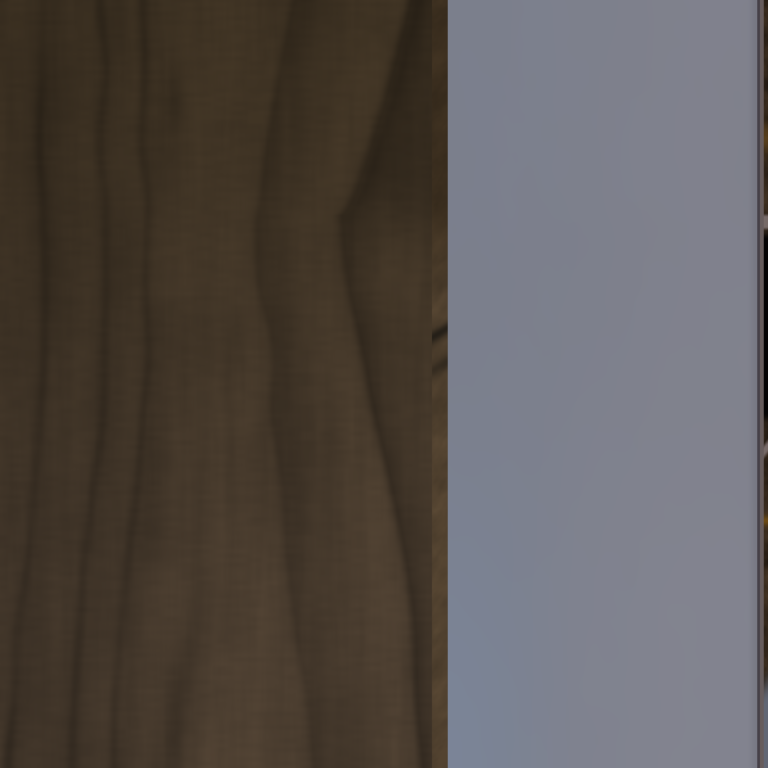
A Shadertoy shader for this texture:

```glsl
float hash(vec2 p) {
    vec3 q = fract(vec3(p.xyx) * 0.1031);
    q += dot(q, q.yzx + 33.33);
    return fract((q.x + q.y) * q.z);
}

float noise(vec2 p) {
    vec2 i = floor(p), f = fract(p);
    f = f * f * (3.0 - 2.0 * f);
    return mix(mix(hash(i), hash(i + vec2(1, 0)), f.x),
               mix(hash(i + vec2(0, 1)), hash(i + vec2(1, 1)), f.x), f.y);
}

float fbm(vec2 p) {
    float sum = 0.0, amp = 0.5;
    for (int i = 0; i < 4; i++) {
        sum += amp * noise(p);
        p = p * 2.03 + 17.0;
        amp *= 0.5;
    }
    return sum;
}

float bump(float d, float width) {
    return exp(-d * d / (width * width));
}

// Soft window that is 1 between a and b
float band(float v, float a, float b, float soft) {
    return smoothstep(a - soft, a + soft, v) * (1.0 - smoothstep(b - soft, b + soft, v));
}

// Grain line that is crisp on its inner side and fades out to the right
float grainEdge(float d, float tail) {
    return d < 0.0 ? bump(d, 0.008) : exp(-d / tail);
}

// Kinked seam of the right grain; t runs downward
float seamPath(float t) {
    float s = max((t - 0.28) / 0.72, 0.0);
    float lower = 0.104 * mix(s, smoothstep(0.0, 0.75, s), 0.6);
    return 0.447 + 0.088 * pow(max(1.0 - t / 0.28, 0.0), 0.7) + lower;
}

vec3 wood(float x, float t) {
    float wobble = 0.012 * (noise(vec2(x * 9.0, t * 11.0)) - 0.5);
    float xw = x + wobble;
    vec3 col = mix(vec3(0.235, 0.19, 0.132), vec3(0.276, 0.226, 0.175), smoothstep(0.0, 0.9, t));
    col *= mix(0.93, 1.03, smoothstep(0.0, 0.3, x));

    // Straight grains on the left, drifting outward near the bottom
    float drift = 0.045 * smoothstep(0.48, 1.0, t);
    float dark = 0.0;
    for (int i = 0; i < 3; i++) {
        float k = float(i);
        float d = xw + drift - 0.056 - 0.079 * k + 0.012 * k * step(1.5, k);
        float strength = 0.35 + 0.65 * noise(vec2(k * 7.3, t * 6.0 + k));
        dark += strength * (0.17 * bump(d, 0.007) + 0.09 * bump(d - 0.01, 0.024));
    }
    dark += 0.15 * bump(xw - 0.26 + 0.17 * (t - 0.78), 0.018) * smoothstep(0.7, 0.9, t);
    dark += 0.14 * bump(x - 0.228, 0.012) * bump(t - 0.13, 0.04);

    // Bent middle grain
    float middle = xw - 0.336 - 0.17 * max(0.29 - t, 0.0) - 0.105 * max(t - 0.29, 0.0);
    dark += mix(0.19, 0.15, t) * grainEdge(middle, 0.055);

    // Kinked right grain, with shade behind its upper half
    float seam = x + 0.4 * wobble - seamPath(t);
    dark += 0.27 * grainEdge(seam, 0.02) * (0.75 + 0.25 * smoothstep(0.25, 0.5, abs(t - 0.3) + 0.2));
    dark += 0.16 * smoothstep(-0.004, 0.012, seam) * (1.0 - smoothstep(0.22, 0.36, t));

    // Pale patches
    float pale = 0.09 * bump(seam + 0.04, 0.035);
    pale += 0.09 * bump(x - 0.31, 0.065) * smoothstep(0.55, 0.8, t);
    pale += 0.07 * bump(x - 0.52, 0.035) * bump(t - 0.38, 0.08);
    col *= (1.0 - dark) * (1.0 + pale);

    // Fibres, blotches and faint cross marks
    col *= 1.0 + 0.13 * (fbm(vec2(x * 70.0, t * 6.0)) - 0.47);
    col *= 1.0 + 0.16 * (fbm(vec2(x * 14.0, t * 9.0) + 5.0) - 0.47);
    return col * (1.0 + 0.05 * (noise(vec2(x * 45.0, t * 170.0)) - 0.5));
}

vec3 sideStrip(float x, float t) {
    float slant = t + 0.6 * (x - 0.573);
    vec3 col = mix(vec3(0.23, 0.18, 0.12), vec3(0.31, 0.25, 0.18), smoothstep(0.25, 0.42, t));
    col *= 0.82 + 0.38 * fbm(vec2(x * 40.0, slant * 38.0));
    float knots = 0.75 * bump(slant - 0.433, 0.009) + 0.45 * bump(slant - 0.477, 0.01);
    return mix(col, vec3(0.09, 0.08, 0.065), knots);
}

vec3 panel(float x, float t) {
    vec3 col = mix(vec3(0.482, 0.498, 0.55), vec3(0.5, 0.505, 0.55), smoothstep(0.6, 0.95, x));
    float blue = smoothstep(0.4, 1.0, t) * (1.0 - smoothstep(0.58, 0.78, x));
    col = mix(col, vec3(0.465, 0.51, 0.59), 0.75 * blue);
    col += vec3(0.01) * smoothstep(0.3, 0.9, t + 0.4 * (x - 0.8));
    col += 0.008 * (fbm(vec2(x * 9.0, t * 5.0)) - 0.47);
    return mix(col, vec3(0.4, 0.4, 0.44), 0.35 * smoothstep(0.972, 0.986, x));
}

// Sliver of cluttered dark background on the far right
vec3 sliver(float x, float t) {
    vec3 col = vec3(0.21, 0.16, 0.11) * (0.4 + 1.2 * fbm(vec2(x * 60.0, t * 45.0)));
    col = mix(col, vec3(0.025, 0.02, 0.02), band(t, 0.305, 0.545, 0.008));
    col = mix(col, vec3(0.42, 0.29, 0.08), bump(t - 0.18, 0.02) * 0.5 + bump(t - 0.678, 0.007));
    float slant = t + 1.2 * (x - 0.995);
    col = mix(col, vec3(0.46, 0.41, 0.4), band(t, 0.28, 0.298, 0.003) + band(slant, 0.58, 0.595, 0.005));
    return mix(col, vec3(0.38, 0.4, 0.45), smoothstep(0.87, 0.92, slant));
}

void mainImage(out vec4 fragColor, in vec2 fragCoord) {
    vec2 uv = fragCoord / iResolution.xy;
    float x = uv.x, t = 1.0 - uv.y;
    float aa = 0.75 / iResolution.x;

    vec3 col = wood(x, t);
    col = mix(col, sideStrip(x, t), smoothstep(-aa, aa, x - 0.5625));
    col = mix(col, panel(x, t), smoothstep(-aa, aa, x - 0.583));

    // Thin shadow, rim and background beyond the panel
    col = mix(col, vec3(0.27, 0.25, 0.28), smoothstep(-aa, aa, x - 0.986));
    col = mix(col, vec3(0.4, 0.36, 0.36), smoothstep(-aa, aa, x - 0.9895));
    col = mix(col, sliver(x, t), smoothstep(-aa, aa, x - 0.9945));
    fragColor = vec4(col, 1.0);
}
```
